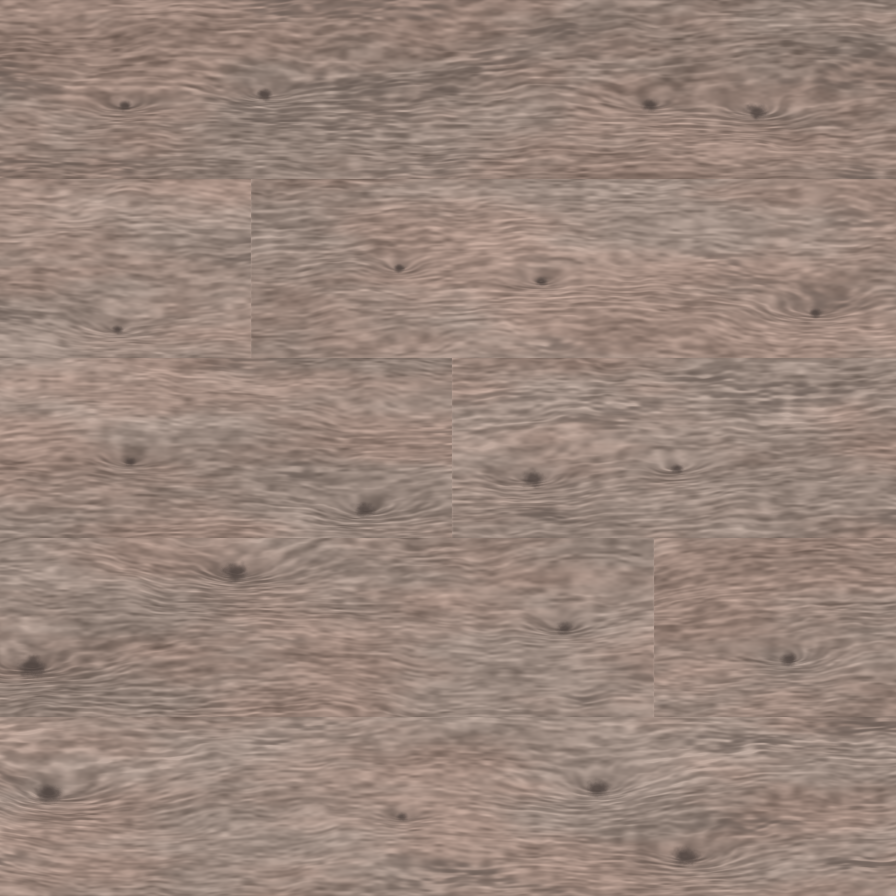
Give the GLSL for this texture, as a Shadertoy shader.

```glsl
// Weathered oak floor: five rows of long planks with staggered butt joints.
// Stretched noise gives pores and stains; contours of a height field, raised
// around scattered knots, give the growth rings. Each plank has its own seed.

const float ROWS = 5.0;
const int KNOTS = 4;
const vec3 DARK_OAK = vec3(0.39, 0.333, 0.303);
const vec3 PALE_OAK = vec3(0.725, 0.64, 0.598);
const vec3 STAIN = vec3(0.41, 0.36, 0.335);
const vec3 KNOT_CORE = vec3(0.29, 0.25, 0.235);

float hash(vec2 p) {
    vec3 q = fract(vec3(p.xyx) * 0.1031);
    q += dot(q, q.yzx + 33.33);
    return fract((q.x + q.y) * q.z);
}

float noise(vec2 p) {
    vec2 cell = floor(p), f = fract(p);
    f = f * f * (3.0 - 2.0 * f);
    float low = mix(hash(cell), hash(cell + vec2(1, 0)), f.x);
    float high = mix(hash(cell + vec2(0, 1)), hash(cell + vec2(1, 1)), f.x);
    return mix(low, high, f.y);
}

float fbm(vec2 p) {
    float sum = 0.0, gain = 0.53;
    for (int i = 0; i < 4; i++) {
        sum += gain * noise(p);
        p = p * 2.03 + 17.3;
        gain *= 0.5;
    }
    return sum;
}

// Knots of one plank: x = ring height, y = dark core, z = stained halo
vec3 knotField(vec2 p, float height, float seed) {
    vec3 field = vec3(0.0);
    for (int i = 0; i < KNOTS; i++) {
        float k = float(i);
        vec2 key = vec2(k * 5.7 + 2.0, seed);
        float pick = hash(key + 31.0);
        float size = mix(0.005, 0.014, pick * pick);
        vec2 center = vec2((k + hash(key)) / float(KNOTS),
                           height * mix(0.15, 0.85, hash(key + 11.0)));
        vec2 d = p - center;
        float edge = length(d / vec2(1.3, 1.0)) / size;
        edge += 0.8 * (fbm(p * 110.0 + seed) - 0.5);
        field.x += 4.2 * size * exp(-length(d / (size * vec2(7.5, 2.5))));
        field.y = max(field.y, 1.0 - smoothstep(0.2, 1.3, edge));
        field.z += exp(-length(d / (size * vec2(4.0, 1.5))));
    }
    return field;
}

// Wood of one plank; p is measured from the plank's lower edge
vec3 wood(vec2 p, float height, float seed, float shade) {
    vec2 q = p + vec2(seed * 3.17, seed * 1.73);
    vec3 knot = knotField(p, height, seed);

    // Grain bends around the knots, wanders along the plank and wobbles
    float bend = knot.x + 0.05 * (fbm(q * vec2(3.0, 8.0)) - 0.5);
    bend += 0.005 * (noise(q * vec2(28.0, 45.0)) - 0.5);
    vec2 g = vec2(q.x, q.y + bend);
    float pores = noise(g * vec2(75.0, 340.0));
    float fibres = noise(g * vec2(38.0, 210.0) + 9.0);
    float flecks = noise(q * vec2(130.0, 300.0) + 5.0);
    float streaks = fbm(g * vec2(4.0, 36.0) + 4.0);
    float clouds = fbm(q * vec2(4.0, 12.0) + 21.0);

    // Growth rings as thin pale lines, ragged and fading in and out
    float ragged = g.y + 0.003 * (noise(q * vec2(80.0, 240.0)) - 0.5);
    float ring = sin(ragged * 700.0 + 4.0 * noise(g * vec2(2.0, 18.0)));
    ring = 1.4 * pow(0.5 + 0.5 * ring, 2.0) - 0.52;
    float ringFade = smoothstep(0.42, 0.68, fbm(q * vec2(3.0, 14.0) + 40.0));
    ringFade = clamp(0.2 + 0.6 * ringFade + 30.0 * knot.x, 0.0, 1.0);

    float tone = 0.645 + shade + 0.42 * (pores - 0.5) + 0.32 * (fibres - 0.5)
               + 0.16 * (flecks - 0.5) + 0.4 * (streaks - 0.5)
               + 0.34 * (clouds - 0.5) + 0.2 * ring * ringFade;
    vec3 color = mix(DARK_OAK, PALE_OAK, clamp(tone, 0.0, 1.1));

    // Slight warm and cool drift
    float warmth = smoothstep(0.3, 0.7, fbm(q * vec2(5.0, 18.0) + 63.0));
    color *= mix(vec3(0.985, 1.0, 1.0), vec3(1.02, 0.993, 0.98), warmth);

    // Grey smudges broken up by the pores, then knots
    float smudge = smoothstep(0.6, 0.8, fbm(q * vec2(6.0, 22.0) + 80.0));
    smudge *= smoothstep(0.85, 0.25, pores * 0.6 + fibres * 0.4);
    color = mix(color, STAIN, 0.6 * smudge);
    color = mix(color, STAIN, min(0.65 * knot.z, 0.6) * (1.15 - 0.8 * pores));
    return mix(color, KNOT_CORE, 0.75 * knot.y);
}

// Soft line of the given half width around distance zero
float seam(float dist, float halfWidth, float pixel) {
    return 1.0 - smoothstep(halfWidth - 0.5 * pixel, halfWidth + pixel, abs(dist));
}

void mainImage(out vec4 fragColor, in vec2 fragCoord) {
    vec2 uv = fragCoord / iResolution.xy;
    float pixel = 1.0 / iResolution.y;
    float height = 1.0 / ROWS;
    float row = floor(uv.y * ROWS);

    // Joints step sideways by row; the outer rows run unbroken
    float offset = 2.0 - row;
    float joint = abs(offset) > 1.5 ? 2.0 : 0.505 + 0.2245 * offset;
    float seed = row * 2.0 + step(joint, uv.x) + 3.0;
    float shade = 0.1 * (hash(vec2(seed, 7.0)) - 0.5) - 0.08 * step(3.5, row);
    vec3 color = wood(vec2(uv.x, uv.y - row * height), height, seed, shade);

    // Barely visible seams between rows, pale bevel at butt joints
    float rowEdge = uv.y - round(uv.y * ROWS) * height;
    color *= 1.0 - 0.04 * seam(rowEdge, 0.0006, pixel);
    color = mix(color, PALE_OAK, 0.2 * seam(uv.x - joint, 0.0006, pixel));
    fragColor = vec4(color, 1.0);
}
```
